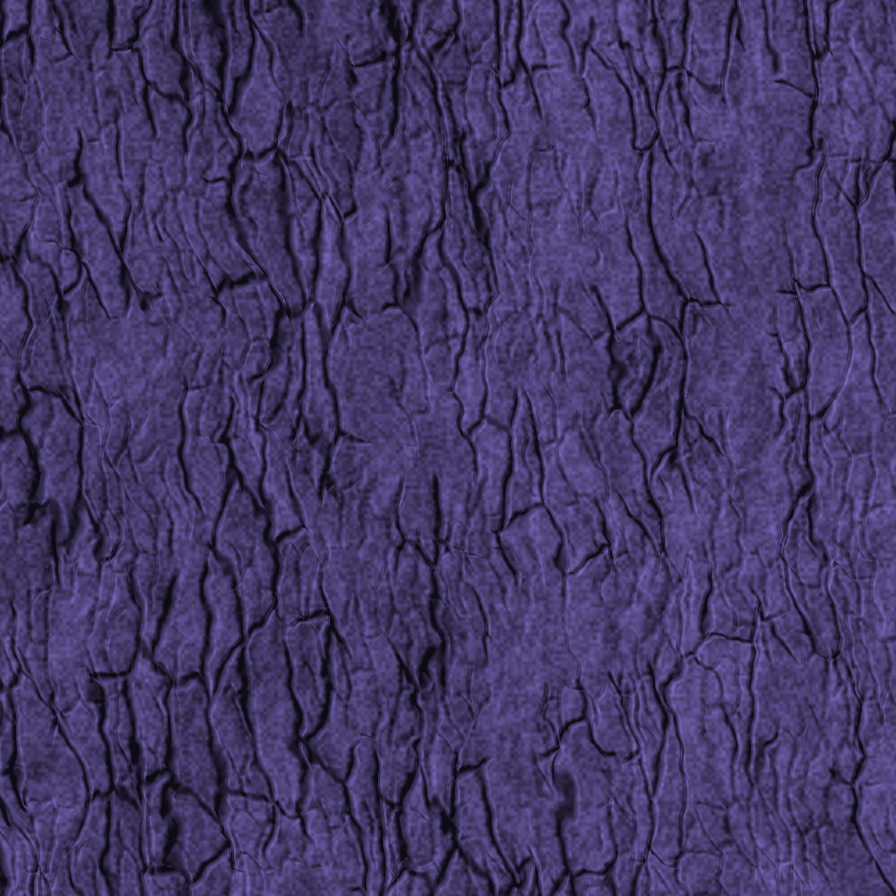
Give the GLSL for this texture, as a WebGL 1 fragment shader.

```glsl
precision highp float;

// Violet tree bark: long upright plates split by dark, jagged cracks.
// Two warped, stretched cell layers give plates and flakes, fbm adds lumps;
// the relief is lit from the upper left, then covered with fine grain.

uniform vec2 u_resolution;

const vec3 BARK_TINT = vec3(0.65, 0.55, 1.0);
const vec2 LIGHT_STEP = vec2(0.0026, -0.0016);
const vec3 RELIEF_WEIGHTS = vec3(0.55, 0.28, 0.95); // plates, flakes, lumps

float hash(vec2 p) {
  vec3 q = fract(vec3(p.xyx) * 0.1031);
  q += dot(q, q.yzx + 33.33);
  return fract((q.x + q.y) * q.z);
}

vec2 hash2(vec2 p) {
  return vec2(hash(p), hash(p + vec2(57.3, 113.7)));
}

float noise(vec2 p) {
  vec2 i = floor(p);
  vec2 f = fract(p);
  f = f * f * (3.0 - 2.0 * f);
  float low = mix(hash(i), hash(i + vec2(1.0, 0.0)), f.x);
  float high = mix(hash(i + vec2(0.0, 1.0)), hash(i + vec2(1.0, 1.0)), f.x);
  return mix(low, high, f.y);
}

float fbm(vec2 p) {
  float sum = 0.0;
  float amplitude = 0.533;
  for (int i = 0; i < 4; i++) {
    sum += amplitude * noise(p);
    p = p * 2.07 + vec2(17.1, 9.2);
    amplitude *= 0.5;
  }
  return sum;
}

// Distance, in canvas units, to the border between the two nearest cells.
float cellBorder(vec2 p, vec2 scale) {
  vec2 base = floor(p * scale);
  vec2 local = fract(p * scale);
  vec2 nearest = vec2(8.0);
  vec2 second = vec2(8.0);
  for (int y = -1; y <= 1; y++) {
    for (int x = -1; x <= 1; x++) {
      vec2 cell = vec2(float(x), float(y));
      vec2 offset = cell + 0.1 + 0.8 * hash2(base + cell) - local;
      float d = dot(offset, offset);
      if (d < dot(nearest, nearest)) {
        second = nearest;
        nearest = offset;
      } else if (d < dot(second, second)) {
        second = offset;
      }
    }
  }
  vec2 normal = normalize(second - nearest);
  return dot(0.5 * (nearest + second), normal) / length(normal * scale);
}

// 0 inside a crack, 1 on the plate; openness varies the crack width.
float plateMask(float border, float width, float openness) {
  float reach = width * openness;
  float mask = smoothstep(0.1 * reach, reach + 0.0015, border);
  return mix(1.0, mask, smoothstep(0.05, 0.35, openness));
}

// Plates, flakes and lumps of the bark surface.
vec3 relief(vec2 p, float weathered) {
  vec2 warp = vec2(fbm(p * vec2(13.0, 8.0)), fbm(p * vec2(15.0, 9.0) + 40.0)) - 0.5;
  vec2 jag = vec2(noise(p * vec2(75.0, 55.0)), noise(p * 60.0 + 20.0)) - 0.5;
  vec2 q = p + vec2(0.1 * p.y, 0.0) + warp * vec2(0.065, 0.08) + jag * 0.006;

  float plateOpen = smoothstep(0.2, 0.75, noise(p * vec2(19.0, 10.0) + 5.0));
  float flakeOpen = smoothstep(0.25, 0.8, noise(p * vec2(26.0, 14.0) + 71.0));
  plateOpen *= 1.0 - 0.5 * weathered;

  float plates = plateMask(cellBorder(q, vec2(23.0, 7.5)), 0.0075, plateOpen);
  float flakes = plateMask(cellBorder(q + 3.7, vec2(44.0, 15.0)), 0.005, flakeOpen);
  float lumps = fbm(q * vec2(40.0, 14.0) + 11.0);
  return vec3(plates, flakes, lumps);
}

float height(vec2 p, float weathered) {
  return dot(relief(p, weathered), RELIEF_WEIGHTS);
}

void main() {
  vec2 p = gl_FragCoord.xy / u_resolution;

  // The right side is paler and more weathered, with narrower cracks.
  float broad = fbm(p * vec2(5.0, 3.0) + 2.0) - 0.5;
  float weathered = smoothstep(0.52, 0.78, p.x + 0.3 * broad);

  vec3 surface = relief(p, weathered);
  float slope = height(p + LIGHT_STEP, weathered) - height(p - LIGHT_STEP, weathered);

  float tone = 0.425 + 0.04 * weathered + 0.12 * broad;
  tone += clamp(0.42 * slope, -0.2, 0.12);
  tone -= 0.22 * (1.0 - surface.x) + 0.09 * (1.0 - surface.y);
  tone += 0.22 * (surface.z - 0.5);

  // Fine grain, weaker in the shaded cracks.
  float grain = 0.19 * (noise(p * 250.0) - 0.5) + 0.11 * (noise(p * 118.0 + 31.0) - 0.5);
  tone += grain * mix(0.4, 1.0, surface.x);

  gl_FragColor = vec4(BARK_TINT * clamp(tone, 0.07, 0.72), 1.0);
}
```
